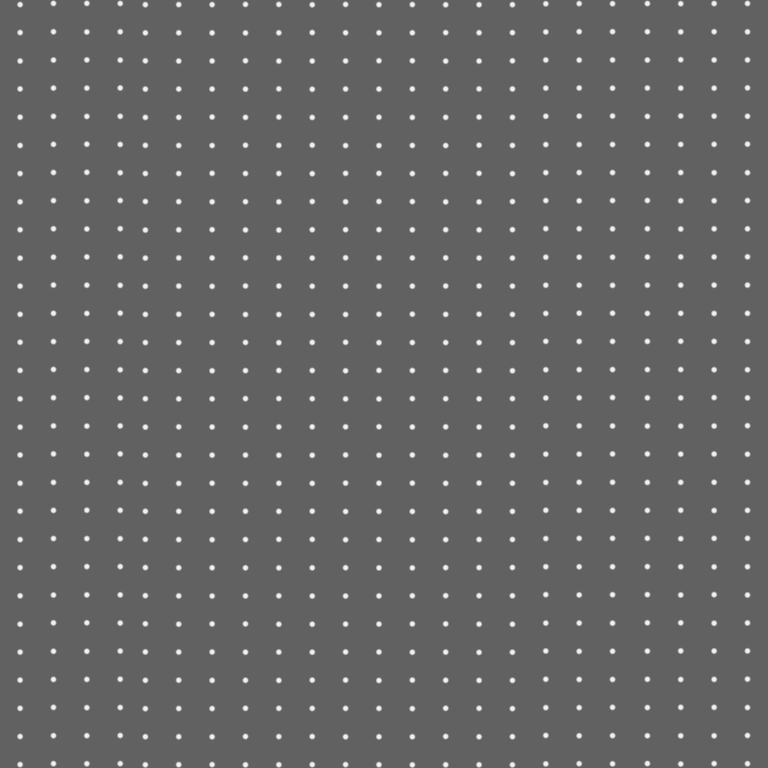
A Shadertoy shader for this pattern:

```glsl
float hash(vec2 p) {
    return fract(sin(dot(p, vec2(127.1, 311.7))) * 43758.5453);
}

void mainImage(out vec4 fragColor, in vec2 fragCoord) {
    vec2 uv = fragCoord / iResolution.xy;

    // Uneven seams: one narrow column gap on the left, one wide on the right
    uv.x += 0.0107 * step(0.173, uv.x) - 0.0019 * step(0.819, uv.x);

    // Columns, some sitting slightly higher than the others
    vec2 pitch = vec2(0.04345, 0.03666);
    vec2 origin = vec2(0.0262, 0.0042);
    float column = floor((uv.x - origin.x) / pitch.x + 0.5);
    bool isRaised = (column > 0.5 && column < 3.5) || column > 15.5;
    origin.y += isRaised ? 0.0013 : 0.0;

    // Nearest dot, with a trace of placement jitter
    float row = floor((uv.y - origin.y) / pitch.y + 0.5);
    vec2 cell = vec2(column, row);
    vec2 offset = uv - origin - cell * pitch;
    offset.y += (hash(cell) - 0.5) * 0.0006;

    // Soft round dot
    float softness = max(0.0016, 0.75 / iResolution.y);
    float dotMask = 1.0 - smoothstep(0.0034 - softness, 0.0034 + softness, length(offset));
    vec3 color = mix(vec3(0.38), vec3(0.935, 0.95, 0.95), dotMask);
    fragColor = vec4(color, 1.0);
}
```
